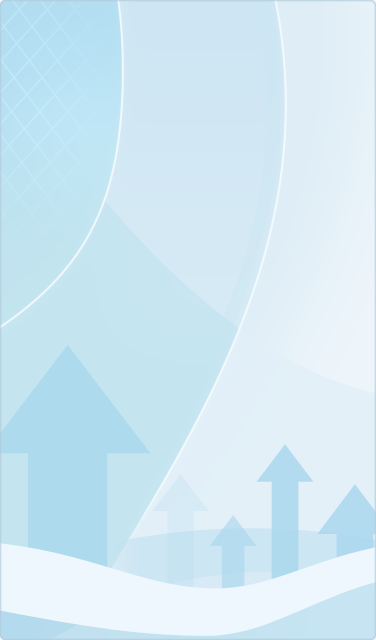
Write a Shadertoy shader that draws this background.

```glsl
// Pale blue backdrop: sweeping arcs, rising arrows and a white ribbon.

const vec2 CANVAS = vec2(1.0, 1.7067);

const vec3 SKY_DEEP    = vec3(0.695, 0.862, 0.938);
const vec3 SKY_TEAL    = vec3(0.755, 0.892, 0.935);
const vec3 MID_TOP     = vec3(0.808, 0.902, 0.953);
const vec3 MID_LOW     = vec3(0.835, 0.916, 0.957);
const vec3 LOW_TEAL    = vec3(0.768, 0.896, 0.941);
const vec3 RIGHT_EDGE  = vec3(0.930, 0.960, 0.982);
const vec3 RIGHT_INNER = vec3(0.868, 0.928, 0.964);
const vec3 RIGHT_LOW   = vec3(0.884, 0.938, 0.972);
const vec3 HILL        = vec3(0.765, 0.885, 0.942);
const vec3 ARROW       = vec3(0.659, 0.843, 0.929);
const vec3 RIBBON      = vec3(0.932, 0.963, 0.996);
const vec3 FLOOR_LEFT  = vec3(0.705, 0.855, 0.928);
const vec3 FLOOR_RIGHT = vec3(0.780, 0.896, 0.948);
const vec3 FRAME       = vec3(0.690, 0.790, 0.850);

// Arcs: rightmost point (x, y), then quadratic and quartic bend.
const vec4 ARC_LEFT  = vec4(0.3267, 1.518, 0.315, 0.82);
const vec4 ARC_RIGHT = vec4(0.760, 1.429, 0.3555, -0.0346);

// Ribbon edges: base height, dip depth, dip centre; then left, right widths.
const vec3 RIBBON_TOP = vec3(0.2733, 0.1356, 0.573);
const vec3 RIBBON_BOTTOM = vec3(0.1956, 0.1844, 0.551);
const vec2 TOP_WIDTHS = vec2(0.389, 0.333);
const vec2 BOTTOM_WIDTHS = vec2(0.816, 0.367);

// Arrows: tip x, tip y, head half width, head height; then shaft half, opacity.
const int ARROW_COUNT = 5;
const vec4 ARROW_HEAD[ARROW_COUNT] = vec4[](
    vec4(0.180, 0.787, 0.220, 0.289), vec4(0.480, 0.442, 0.0756, 0.098),
    vec4(0.620, 0.333, 0.0622, 0.082), vec4(0.758, 0.522, 0.0756, 0.100),
    vec4(0.944, 0.4156, 0.100, 0.133));
const vec2 ARROW_STYLE[ARROW_COUNT] = vec2[](
    vec2(0.1056, 0.78), vec2(0.0345, 0.20), vec2(0.030, 0.62),
    vec2(0.0356, 0.82), vec2(0.049, 0.84));

// Coverage of a shape whose inside distance is positive.
float fill(float d) { return clamp(0.5 + d * iResolution.x, 0.0, 1.0); }

// Distance to an arc, positive on its left side.
float arcSide(vec2 p, vec4 arc) {
    float y = p.y - arc.y, y2 = y * y;
    float slope = 2.0 * arc.z * y + 4.0 * arc.w * y * y2;
    return (arc.x - arc.z * y2 - arc.w * y2 * y2 - p.x) * inversesqrt(1.0 + slope * slope);
}

float dip(float x, vec3 edge, vec2 widths) {
    float t = (x - edge.z) / (x < edge.z ? widths.x : widths.y);
    return edge.x - edge.y * exp(-t * t);
}

float arrow(vec2 p, vec4 head, float shaft) {
    vec2 q = vec2(abs(p.x - head.x), head.y - p.y);
    float slant = (q.y * head.z - q.x * head.w) / length(head.zw);
    return max(min(slant, head.w - q.y), min(shaft - q.x, q.y - head.w * 0.9));
}

// Bright hairline with a faint halo.
float gleam(float d) {
    return 0.75 * (1.0 - smoothstep(0.0008, 0.0045, abs(d))) + 0.10 * exp(-abs(d) * 90.0);
}

float gridLines(vec2 p) {
    vec2 cell = vec2(p.x + 0.75 * p.y, p.x - 0.9 * p.y) / 0.075;
    vec2 d = abs(fract(cell) - 0.5) * 0.06;
    return 1.0 - smoothstep(0.0005, 0.004, min(d.x, d.y));
}

void mainImage(out vec4 fragColor, in vec2 fragCoord) {
    vec2 p = fragCoord / iResolution.xy * CANVAS;
    float left = arcSide(p, ARC_LEFT), right = arcSide(p, ARC_RIGHT);
    float s = p.x - 0.2778;
    float sweep = 1.1733 - 0.956 * s + 0.6606 * s * (p.x - 0.6333);
    float below = fill((sweep - p.y) * 0.75);

    // Right panel, brightening towards its outer edge
    vec3 col = mix(RIGHT_INNER, RIGHT_EDGE, smoothstep(0.0, 0.42, -right + 0.12 * (1.5 - p.y)));
    col = mix(col, RIGHT_LOW, below * 0.85);

    // Middle panel with its inner band
    vec3 middle = mix(MID_LOW, MID_TOP, smoothstep(0.9, 1.7, p.y));
    vec3 lower = mix(LOW_TEAL, MID_TOP, 0.5 * smoothstep(0.15, 0.6, p.x) * smoothstep(0.65, 1.0, p.y));
    middle = mix(middle, lower, below);
    middle = mix(middle, LOW_TEAL, 0.22 * fill(0.05 - right) * smoothstep(0.0, 0.025, right));
    col = mix(col, middle, fill(right));

    // Left panel with a faint lattice
    vec3 corner = mix(SKY_TEAL, SKY_DEEP, smoothstep(0.9, 1.65, p.y - 0.3 * p.x));
    corner += 0.025 * exp(-18.0 * dot(p - vec2(0.23, 1.40), p - vec2(0.23, 1.40)));
    corner += 0.035 * gridLines(p) * smoothstep(0.32, 0.05, p.x) * smoothstep(0.95, 1.5, p.y);
    col = mix(col, corner, fill(left));

    // Gleaming arcs
    col = mix(col, vec3(0.97, 0.99, 1.0), gleam(left));
    col = mix(col, vec3(0.97, 0.99, 1.0), gleam(right) * smoothstep(0.15, 0.45, p.y));

    // Low hill and the paler swell in front of it
    float hill = 0.298 - 0.28 * (p.x - 0.667) * (p.x - 0.667);
    col = mix(col, HILL, 0.7 * fill(hill - p.y) * smoothstep(0.2, 0.4, p.x));
    float swell = 0.182 - 0.45 * (p.x - 0.72) * (p.x - 0.72);
    col = mix(col, RIGHT_INNER, 0.6 * fill(swell - p.y));

    // Rising arrows
    for (int i = 0; i < ARROW_COUNT; i++) {
        vec2 style = ARROW_STYLE[i];
        float shape = fill(arrow(p, ARROW_HEAD[i], style.x));
        col = mix(col, ARROW, shape * style.y);
    }

    // Floor and ribbon
    float top = dip(p.x, RIBBON_TOP, TOP_WIDTHS);
    float bottom = dip(p.x, RIBBON_BOTTOM, BOTTOM_WIDTHS);
    vec3 ground = mix(FLOOR_LEFT, FLOOR_RIGHT, 0.6 * fill((p.x - 0.13 - 1.9 * p.y) * 0.5) + 0.4 * p.x);
    col = mix(col, ground, fill(bottom - p.y));
    col = mix(col, RIBBON, fill(top - p.y) * fill(p.y - bottom));

    // Rounded frame
    vec2 q = abs(p - 0.5 * CANVAS) - 0.5 * CANVAS + 0.016;
    float frame = length(max(q, 0.0)) + min(max(q.x, q.y), 0.0) - 0.016;
    col = mix(col, FRAME, 0.65 * smoothstep(-0.006, -0.001, frame));
    col = mix(col, vec3(0.96), fill(frame - 0.001));

    fragColor = vec4(col, 1.0);
}
```
